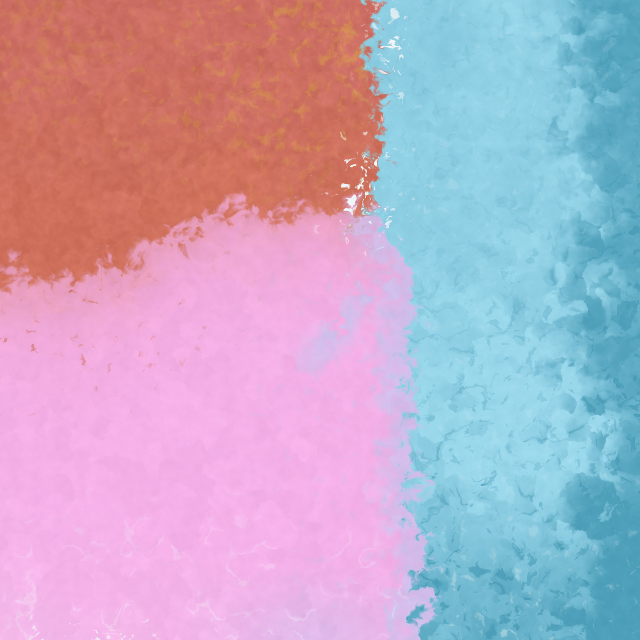
Reproduce this background procedurally as a WebGL 1 fragment shader.

```glsl
precision highp float;
uniform vec2 u_resolution;

#define RUST_SOFTNESS 0.014
#define BLUE_SOFTNESS 0.009
#define SEAM_RAGGED 0.08
#define WARP_AMOUNT 0.024
#define DAB_SCALE 36.0
#define FLECK_SCALE 50.0
#define VEIN_SCALE 21.0
#define VEIN_WIDTH 0.09
#define GRAIN_AMOUNT 0.04

const vec3 RUST = vec3(0.81, 0.44, 0.36);
const vec3 ROSE = vec3(0.80, 0.43, 0.40);
const vec3 OCHRE = vec3(0.83, 0.56, 0.31);
const vec3 PINK = vec3(0.96, 0.69, 0.91);
const vec3 PALE_PINK = vec3(0.96, 0.73, 0.92);
const vec3 BLUSH = vec3(0.89, 0.59, 0.67);
const vec3 LAVENDER = vec3(0.80, 0.75, 0.92);
const vec3 SKY = vec3(0.57, 0.82, 0.90);
const vec3 TEAL = vec3(0.34, 0.65, 0.75);
const vec3 FOAM = vec3(0.94, 0.96, 0.97);

vec2 hash2(vec2 p) {
  vec3 q = fract(p.xyx * vec3(0.1031, 0.103, 0.0973));
  q += dot(q, q.yzx + 33.33);
  return fract((q.xx + q.yz) * q.zy);
}

float gradientNoise(vec2 p) {
  vec2 i = floor(p), f = fract(p);
  vec2 u = f * f * f * (f * (f * 6.0 - 15.0) + 10.0);
  vec2 e = vec2(1.0, 0.0);
  float a = dot(hash2(i) * 2.0 - 1.0, f);
  float b = dot(hash2(i + e) * 2.0 - 1.0, f - e);
  float c = dot(hash2(i + e.yx) * 2.0 - 1.0, f - e.yx);
  float d = dot(hash2(i + e.xx) * 2.0 - 1.0, f - e.xx);
  return 1.4 * mix(mix(a, b, u.x), mix(c, d, u.x), u.y);
}

float fbm(vec2 p) {
  float sum = 0.0, gain = 0.6;
  for (int i = 0; i < 4; i++) {
    sum += gain * gradientNoise(p);
    p = mat2(1.6, 1.2, -1.2, 1.6) * p + 7.3;
    gain *= 0.55;
  }
  return sum;
}

// Shade of brush dabs, blended between scattered centers
float dabShade(vec2 p) {
  vec2 cell = floor(p);
  float total = 0.0, weight = 0.0;
  for (int j = -1; j <= 1; j++) {
    for (int i = -1; i <= 1; i++) {
      vec2 id = cell + vec2(float(i), float(j));
      vec2 rnd = hash2(id + 19.0);
      vec2 d = id + rnd - p;
      float w = exp(-22.0 * dot(d, d));
      total += w * fract(rnd.x * 7.0 + rnd.y * 3.0);
      weight += w;
    }
  }
  return total / weight;
}

float glow(vec2 p, vec2 center, vec2 radius) {
  vec2 d = (p - center) / radius;
  return exp(-dot(d, d));
}

void main() {
  vec2 uv = gl_FragCoord.xy / u_resolution;
  vec2 warp = vec2(fbm(uv * 17.0), fbm(uv * 17.0 + 40.0));
  vec2 p = uv + WARP_AMOUNT * warp;
  float grain = fbm(uv * 60.0 + 11.0);
  float broad = fbm(uv * 7.0 + 3.0);
  float fleck = fbm(p * FLECK_SCALE + 23.0);
  float dab = dabShade((p + 0.01 * vec2(grain, fleck)) * DAB_SCALE) - 0.5;
  float contour = gradientNoise(p * VEIN_SCALE + 61.0) + 0.25 * fleck;
  float vein = (1.0 - smoothstep(0.0, VEIN_WIDTH, abs(contour))) * smoothstep(-0.1, 0.35, warp.y + 0.5 * dab);

  // Signed distances to the ragged seams
  float ragged = SEAM_RAGGED * (0.45 * warp.x + 0.55 * fleck + 0.15 * grain) + 0.025 * dab;
  float blueEdge = 0.640 - 0.052 * smoothstep(0.55, 0.68, uv.y)
                 + 0.024 * (1.0 - smoothstep(0.0, 0.3, uv.y));
  float toBlue = uv.x - blueEdge + ragged;
  float rustEdge = 0.562 + 0.112 * smoothstep(0.1, 0.38, uv.x);
  float toRust = uv.y - rustEdge + ragged;

  // Rust field with ochre flecks near the top
  vec3 rust = mix(RUST, ROSE, smoothstep(0.65, 0.95, uv.y + 0.3 * broad) * 0.8);
  float ochre = smoothstep(0.0, 0.45, fleck + 0.4 * broad) * smoothstep(0.64, 0.9, uv.y + 0.12 * uv.x);
  rust = mix(rust, OCHRE, ochre * (0.35 + 0.4 * smoothstep(0.1, 0.5, uv.x)));
  rust += GRAIN_AMOUNT * (1.3 * grain + 0.8 * dab);

  // Pink field: blush by the rust, paler below, broken lavender streak
  vec3 pink = mix(PALE_PINK, PINK, smoothstep(-0.1, 0.3, uv.y + 0.3 * uv.x + 0.15 * broad));
  float nearRust = exp(min(toRust, 0.0) * 14.0);
  pink = mix(pink, BLUSH, 0.9 * nearRust);
  float leftSide = 1.0 - smoothstep(0.15, 0.5, uv.x);
  float rustFleck = smoothstep(0.3, 0.5, fleck + 0.2 * broad) + 0.5 * vein * smoothstep(0.0, 0.3, fleck);
  pink = mix(pink, RUST, 0.65 * min(rustFleck, 1.0) * leftSide * smoothstep(0.25, 0.5, uv.y - 0.2 * uv.x));
  vec2 fromStreak = p - vec2(0.525, 0.485);
  vec2 onStreak = vec2(dot(fromStreak, vec2(0.64, 0.77)), dot(fromStreak, vec2(0.77, -0.64)));
  float streak = glow(onStreak, vec2(0.0), vec2(0.09, 0.025)) * smoothstep(-0.15, 0.15, dab + 0.5 * fleck);
  float haze = 0.85 * smoothstep(-0.075, -0.01, toBlue) + 0.5 * glow(uv, vec2(0.5, 0.0), vec2(0.13, 0.08));
  haze += 0.3 * smoothstep(0.15, 0.45, fleck) * smoothstep(0.2, 0.6, uv.x);
  pink = mix(pink, LAVENDER, clamp(streak + haze, 0.0, 0.9));
  float lowPale = 1.0 - smoothstep(0.05, 0.35, uv.y);
  pink = mix(pink, FOAM, 0.3 * lowPale * vein);
  pink += GRAIN_AMOUNT * (0.6 * grain + 0.6 * dab);

  // Blue field: dark right side and base, pale leafy cluster with dark gaps
  float depth = 0.9 * smoothstep(0.86, 0.97, uv.x + 0.08 * warp.y + 0.05 * broad + 0.06 * dab);
  depth += 0.65 * (1.0 - smoothstep(0.05, 0.27, uv.y + 0.12 * broad));
  float leafy = glow(uv, vec2(0.81, 0.34), vec2(0.13, 0.17));
  float detail = 0.3 + 0.7 * (1.0 - smoothstep(0.25, 0.65, uv.y - 0.5 * (uv.x - 0.65)));
  float gaps = smoothstep(0.22, 0.45, fleck - 0.4 * dab) + 0.9 * vein;
  depth += detail * (0.45 * dab + 0.55 * gaps) + 0.25 * broad - 0.3 * leafy + 0.04;
  vec3 blue = mix(SKY, TEAL, clamp(depth, -0.15, 1.15));
  float crest = smoothstep(0.2, 0.5, -fleck) * (0.12 + 0.25 * (1.0 - smoothstep(0.0, 0.25, uv.y)));
  blue = mix(blue, FOAM, crest) + GRAIN_AMOUNT * 0.7 * grain;

  // Join the fields and scatter foam along the upper seam
  vec3 color = mix(pink, rust, smoothstep(-RUST_SOFTNESS, RUST_SOFTNESS, toRust));
  color = mix(color, blue, smoothstep(-BLUE_SOFTNESS, BLUE_SOFTNESS, toBlue));
  float spray = glow(uv, vec2(0.57, 0.7), vec2(0.07, 0.1)) + 0.8 * glow(uv, vec2(0.61, 0.93), vec2(0.04, 0.1));
  spray += 0.55 * glow(uv, vec2(0.14, 0.01), vec2(0.2, 0.05));
  color = mix(color, FOAM, smoothstep(0.42, 0.58, abs(fleck) + 0.28 * spray) * min(spray * 1.3, 1.0));
  gl_FragColor = vec4(clamp(color, 0.0, 1.0), 1.0);
}
```
